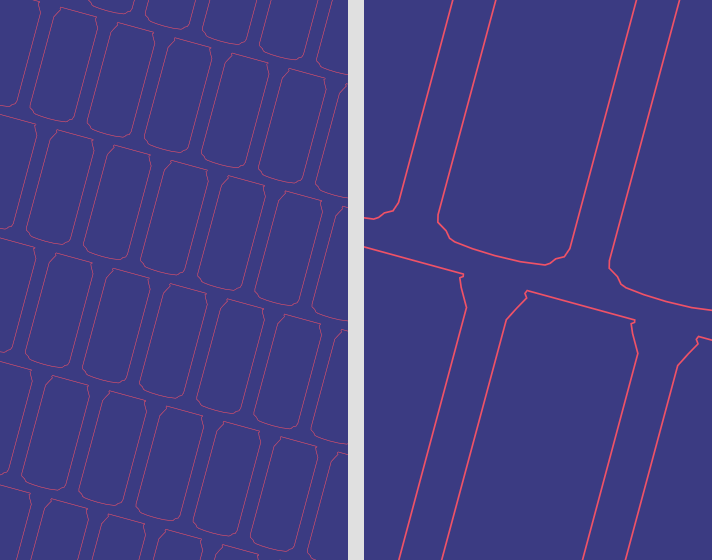
Left: the whole. Right: its middle third, enlarged.
Give the GLSL for this pattern, as a Shadertoy shader.

```glsl
// Thin coral outlines of tall notched panels on flat indigo, tilted 15 degrees.
// The plane is rotated and folded into brick-offset cells; each cell draws the
// distance to one closed polyline. The canvas is 1152 units tall, y downwards.

// Corners of one panel, clockwise from its top left.
const vec2 OUTLINE[23] = vec2[23](
    vec2(0, 0), vec2(76.5, 0.4), vec2(76.8, 2), vec2(74.8, 3.5),
    vec2(77.4, 9.6), vec2(84.5, 22), vec2(84.5, 210), vec2(82.3, 216.4),
    vec2(77, 219.3), vec2(74, 223.3), vec2(71, 225.3), vec2(54, 227.5),
    vec2(36, 228), vec2(20, 227.4), vec2(7, 226), vec2(3, 224.5),
    vec2(-0.6, 220.2), vec2(-7.6, 216), vec2(-8.8, 211), vec2(-8.6, 23),
    vec2(-3.7, 13.4), vec2(1, 5), vec2(-0.9, 2.3));

float segmentDistance(vec2 p, vec2 a, vec2 b) {
    vec2 pa = p - a, ba = b - a;
    return length(pa - ba * clamp(dot(pa, ba) / dot(ba, ba), 0.0, 1.0));
}

float outlineDistance(vec2 p) {
    float d = 1e5;
    for (int i = 0; i < 23; i++)
        d = min(d, segmentDistance(p, OUTLINE[i], OUTLINE[(i + 1) % 23]));
    return d;
}

// Share of a one-pixel box covered by a line; both arguments in pixels.
float lineCoverage(float d, float width) {
    float h = 0.5 * width;
    return clamp(min(d + 0.5, h) - max(d - 0.5, -h), 0.0, 1.0);
}

void mainImage(out vec4 fragColor, in vec2 fragCoord) {
    float pixelsPerUnit = iResolution.y / 1152.0;
    vec2 p = vec2(fragCoord.x, iResolution.y - fragCoord.y) / pixelsPerUnit;

    // Tilt around the top left corner of one panel.
    p -= vec2(125, 14.7);
    float tilt = radians(15.0), c = cos(tilt), s = sin(tilt);
    p = vec2(c * p.x + s * p.y, c * p.y - s * p.x);

    // Fold into cells, shifting every other row; the margin centres the panel.
    vec2 cell = vec2(121.65, 245.4), margin = vec2(18, 9);
    p += margin;
    float row = floor(p.y / cell.y);
    p.x -= 58.0 * mod(row, 2.0);
    p = mod(p, cell) - margin;

    float ink = lineCoverage(outlineDistance(p) * pixelsPerUnit, 1.15 * pixelsPerUnit);
    fragColor = vec4(mix(vec3(0.23, 0.23, 0.51), vec3(0.94, 0.32, 0.40), ink), 1.0);
}
```
